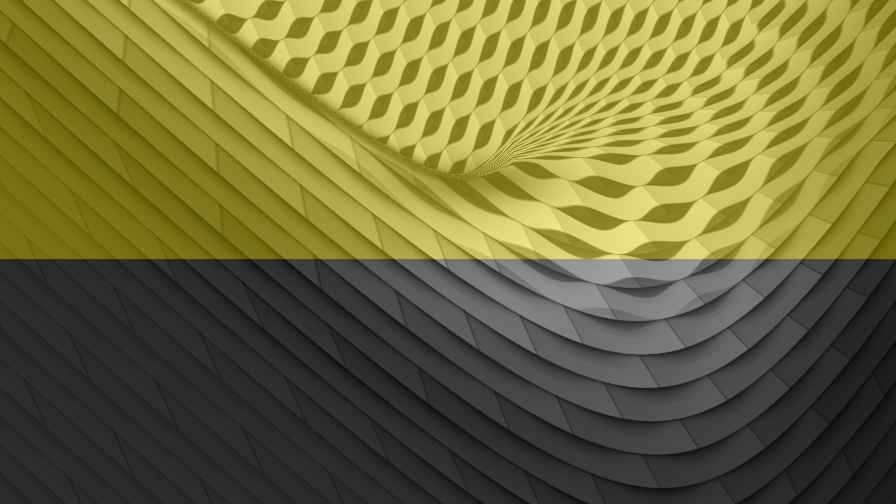
This background is drawn by a Shadertoy shader. Its source:

```glsl
// A woven, scaled facade sweeping around a dark fold, with a yellow veil over the top half.
// Two smoothly joined slopes give curved band coordinates; staggered lenses and
// panel gradients shade the scales in grey before the veil is added.

const float TAU = 6.2831853;

// Height of the fold: falls from the upper left, then levels out
float foldHeight(float x) {
    float d = min(x - 0.92, 0.1);
    return 0.545 + sqrt(0.62 * d * d + 0.01);
}

// Level of the curved bands: grows outwards, down and to the right
float bandLevel(vec2 p, float inside) {
    float leftArm = 0.99 - dot(p, vec2(0.68, 0.73)) - 1.2 * inside;
    float rightArm = dot(p, vec2(0.87, -0.5)) - 1.12;
    return 0.5 * (leftArm + rightArm + length(vec2(leftArm - rightArm, 0.54)));
}

void mainImage(out vec4 fragColor, in vec2 fragCoord) {
    vec2 p = fragCoord / iResolution.y;
    float pixel = 1.0 / iResolution.y;

    // Inner bowl begins sharply at the fold and blends in on the right
    float aboveFold = p.y - foldHeight(p.x);
    float blendWidth = mix(0.01, 0.35, smoothstep(0.9, 1.3, p.x));
    float inside = smoothstep(0.0, blendWidth, aboveFold);
    float level = bandLevel(p, inside);
    float outer = smoothstep(-0.02, 0.16, level);

    // Band coordinates: across and along each strip
    float across = level * 24.0;
    float aa = clamp(fwidth(across), 0.01, 0.3);
    float scaleLength = clamp(0.16 + 0.28 * level, 0.09, 0.26);
    float along = (p.x + 0.45 * p.y - 1.2) / scaleLength;
    float fromEdge = fract(across) - 0.5;
    float lensPhase = along + 0.5 * floor(across);
    float panel = fract(along + 0.5 * floor(across + 0.5));

    // Broad light: bright bowl, dim outer wall and right side
    float grey = mix(0.53, 0.17, smoothstep(-0.03, 0.38, level));
    grey *= 1.0 - 0.35 * smoothstep(1.4, 1.8, p.x);
    vec2 glow = (p - vec2(1.13, 0.47)) / vec2(0.3, 0.12);
    grey += 0.09 * exp(-dot(glow, glow));

    // Panel gradients, strongest where the wall catches light
    float relief = 1.0 - 0.8 * smoothstep(0.35, 0.6, level);
    float outward = fract(across + 0.5);
    grey *= 1.0 + relief * (0.16 * (panel - 0.5) + outer * 0.3 * (outward - 0.4));

    // Lens openings in the bowl become thin shadows below the outer edges
    float swell = 0.5 + 0.5 * cos(TAU * lensPhase);
    float lens = 1.0 - smoothstep(-aa, aa, abs(fromEdge) - 0.32 * swell);
    float below = smoothstep(-aa, aa, fromEdge);
    float shadow = below * exp(-max(fromEdge, 0.0) / (0.05 + 0.16 * swell));
    float dark = mix(0.58 * lens, 0.6 * shadow * relief + 0.12 * shadow, outer);
    grey *= 1.0 - dark;

    // Fine joints between outer panels
    float jointDistance = min(panel, 1.0 - panel) * scaleLength;
    float joint = 1.0 - smoothstep(0.0, 0.002 + pixel, jointDistance);
    grey *= 1.0 - 0.25 * outer * joint;

    // Fold line and the deep shadow at its lower end
    float foldLine = exp(-pow(aboveFold / 0.018, 2.0));
    foldLine *= 1.0 - smoothstep(0.92, 1.04, p.x);
    vec2 hollow = (p - vec2(0.95, 0.64)) / vec2(0.13, 0.04);
    float depth = max(0.75 * foldLine, 0.6 * exp(-dot(hollow, hollow)));
    grey = mix(grey, 0.15, depth);

    // Yellow veil with a straight lower border
    float veil = smoothstep(-pixel, pixel, p.y - 0.486);
    vec3 color = vec3(grey) + veil * vec3(0.30, 0.27, -0.08);
    fragColor = vec4(clamp(color, 0.0, 1.0), 1.0);
}
```
